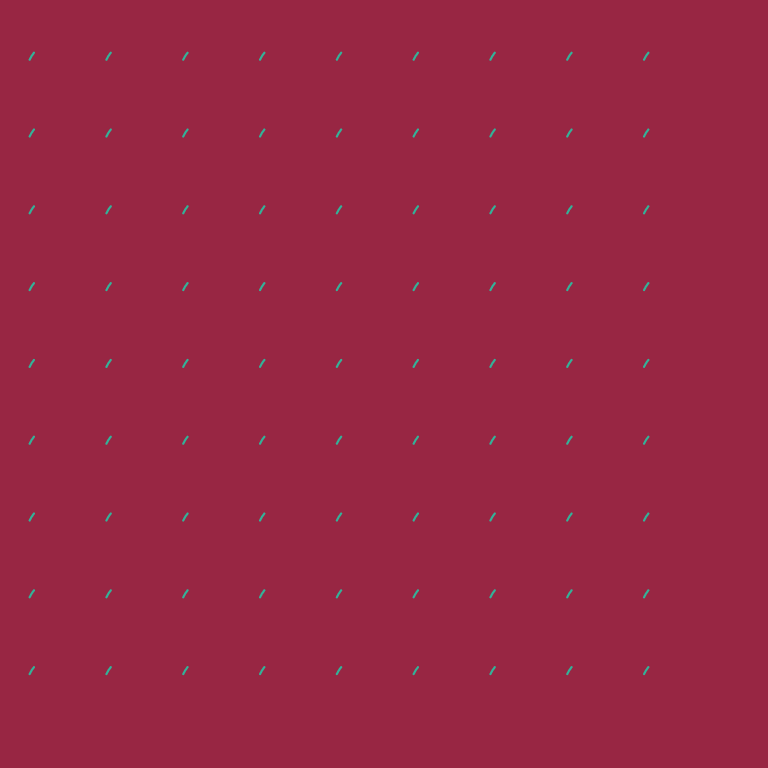
Give the GLSL for this pattern, as a WebGL 1 fragment shader.

```glsl
precision highp float;
// Nine by nine grid of tiny bent teal strokes on a plain crimson ground.

uniform vec2 u_resolution;

float segmentDistance(vec2 p, vec2 a, vec2 b) {
  vec2 ab = b - a;
  float t = clamp(dot(p - a, ab) / dot(ab, ab), 0.0, 1.0);
  return length(p - a - ab * t);
}

// Slanted stroke whose middle bows slightly to the upper left.
float strokeDistance(vec2 p) {
  vec2 tip = vec2(0.0028, 0.0045);
  vec2 bend = vec2(-0.0003, 0.0002);
  return min(segmentDistance(p, -tip, bend), segmentDistance(p, bend, tip));
}

void main() {
  vec2 uv = gl_FragCoord.xy / u_resolution;
  float pixel = 1.0 / min(u_resolution.x, u_resolution.y);

  // Ten cells each way; the right column and the bottom row stay empty.
  vec2 cell = clamp(floor(uv * 10.0), vec2(0.0, 1.0), vec2(8.0, 9.0));
  vec2 local = uv - cell * 0.1 - vec2(0.0414, 0.0268);

  float edge = strokeDistance(local) - 0.0014;
  float ink = clamp(0.5 - edge / pixel, 0.0, 1.0);

  vec3 crimson = vec3(0.596, 0.149, 0.263);
  vec3 teal = vec3(0.20, 0.70, 0.60);
  gl_FragColor = vec4(mix(crimson, teal, ink), 1.0);
}
```
